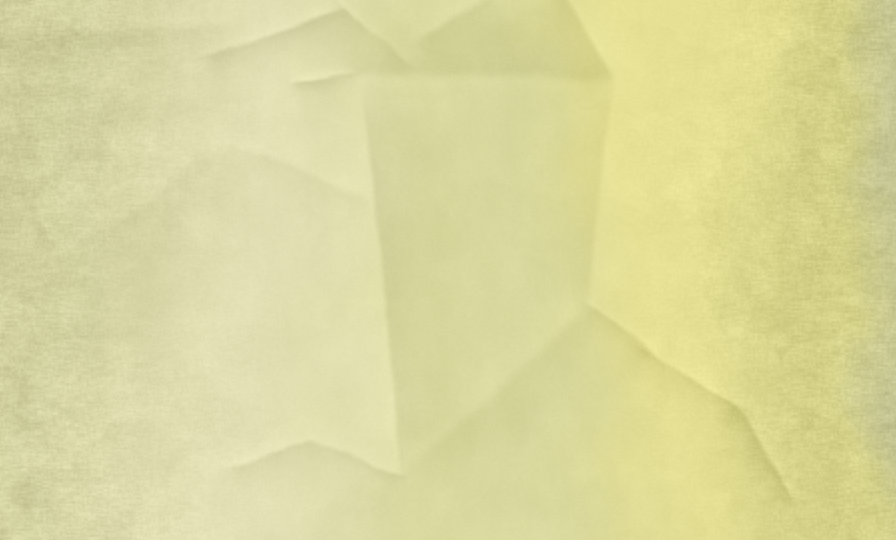
Write a Shadertoy shader that draws this texture.

```glsl
const vec3 CREAM = vec3(0.885, 0.874, 0.702);
const vec3 SAGE = vec3(0.857, 0.854, 0.625);
const vec3 YELLOW = vec3(0.897, 0.877, 0.575);
const vec3 OCHRE = vec3(0.835, 0.822, 0.535);
const vec3 LEFT_EDGE = vec3(0.815, 0.810, 0.615);
const vec3 RIGHT_EDGE = vec3(0.775, 0.775, 0.580);

const float FOLD_SOFTNESS = 0.007;
const float FOLD_WOBBLE = 0.030;
const float MOTTLE = 0.055;
const float WEAVE = 0.065;
const float GRAIN = 0.036;
const float WRINKLE = 0.022;

// Folds run from xy to zw, with the shaded face on their right
const int FOLD_COUNT = 9;
const vec4 FOLDS[FOLD_COUNT] = vec4[FOLD_COUNT](
    vec4(0.744, 0.127, 0.672, 0.830), vec4(1.138, 0.853, 1.088, 0.440),
    vec4(0.770, 0.925, 0.910, 1.020), vec4(1.035, 1.030, 1.140, 0.848),
    vec4(1.145, 0.853, 0.600, 0.865), vec4(0.130, 0.547, 0.431, 0.737),
    vec4(0.431, 0.737, 0.690, 0.625), vec4(0.744, 0.127, 1.100, 0.440),
    vec4(-0.10, 0.935, 0.430, 0.955));
// Strength, reach and softness of each fold
const vec3 FOLD_SHAPE[FOLD_COUNT] = vec3[FOLD_COUNT](
    vec3(0.038, 0.130, 1.0), vec3(0.026, 0.090, 1.2), vec3(0.040, 0.080, 1.6),
    vec3(0.044, 0.110, 1.0), vec3(0.036, 0.065, 2.2), vec3(0.022, 0.100, 2.4),
    vec3(0.026, 0.060, 1.6), vec3(0.026, 0.110, 2.4), vec3(0.036, 0.040, 2.2));

const int CREASE_COUNT = 8;
const float CREASE_STRENGTH = 0.062;
const float CREASE_REACH = 0.026;
const vec4 CREASES[CREASE_COUNT] = vec4[CREASE_COUNT](
    vec4(0.370, 0.895, 0.645, 0.985), vec4(0.625, 0.995, 0.765, 0.875),
    vec4(0.420, 0.135, 0.590, 0.182), vec4(0.570, 0.182, 0.755, 0.122),
    vec4(1.080, 0.450, 1.215, 0.340), vec4(1.165, 0.365, 1.390, 0.240),
    vec4(1.360, 0.260, 1.475, 0.065), vec4(0.540, 0.840, 0.665, 0.868));

float hash(vec2 p) {
    vec3 q = fract(vec3(p.xyx) * 0.1031);
    q += dot(q, q.yzx + 33.33);
    return fract((q.x + q.y) * q.z);
}

float noise(vec2 p) {
    vec2 cell = floor(p), f = fract(p);
    f = f * f * (3.0 - 2.0 * f);
    return mix(mix(hash(cell), hash(cell + vec2(1, 0)), f.x),
               mix(hash(cell + vec2(0, 1)), hash(cell + vec2(1, 1)), f.x), f.y);
}

// Centred fractal noise
float fbm(vec2 p) {
    float sum = 0.0, amplitude = 0.5;
    for (int i = 0; i < 5; i++) {
        sum += amplitude * (noise(p) - 0.5);
        p = mat2(1.6, 1.2, -1.2, 1.6) * p + 7.3;
        amplitude *= 0.5;
    }
    return sum;
}

// Lit face on the left of the segment, shaded face on its right
float foldLight(vec2 p, vec4 segment, float reach, float softness) {
    vec2 span = segment.zw - segment.xy;
    vec2 dir = normalize(span), offset = p - segment.xy;
    float side = dot(offset, vec2(-dir.y, dir.x));
    float along = dot(offset, dir) / length(span);
    float ends = smoothstep(-0.08, 0.16, along) * (1.0 - smoothstep(0.84, 1.08, along));
    float lit = 0.6 * exp(-abs(side) / (0.6 * reach));
    float shaded = -exp(-abs(side) / reach);
    return ends * mix(shaded, lit, smoothstep(-softness, softness, side));
}

// Broad stains from left to right
vec3 paperColor(vec2 uv, float blot) {
    float x = uv.x + 0.14 * blot;
    vec3 col = mix(LEFT_EDGE, CREAM, smoothstep(-0.04, 0.25, x - 0.07 * uv.y));
    col = mix(col, SAGE, smoothstep(0.32, 0.48, x));
    col = mix(col, YELLOW, smoothstep(0.58, 0.76, x + 0.08 * (uv.y - 0.5)));
    col = mix(col, OCHRE, smoothstep(0.78, 0.92, x - 0.08 * (uv.y - 0.5)));
    return mix(col, RIGHT_EDGE, smoothstep(0.94, 1.02, x));
}

void mainImage(out vec4 fragColor, in vec2 fragCoord) {
    vec2 uv = fragCoord / iResolution.xy;
    vec2 p = fragCoord / iResolution.y;
    float blot = fbm(p * 4.0 + 3.0);
    vec3 col = paperColor(uv, blot);

    // Folded faces and thin creases, fading in and out along their length
    vec2 bent = p + FOLD_WOBBLE * vec2(0.5 * fbm(p * 8.0), fbm(p * 11.0 + 41.0));
    float presence = clamp(1.0 + 1.6 * fbm(p * 7.0 + 19.0), 0.3, 1.5);
    float light = 0.0;
    for (int i = 0; i < FOLD_COUNT; i++) {
        vec3 shape = FOLD_SHAPE[i];
        light += shape.x * foldLight(bent, FOLDS[i], shape.y, FOLD_SOFTNESS * shape.z);
    }
    for (int i = 0; i < CREASE_COUNT; i++)
        light += CREASE_STRENGTH * presence * foldLight(bent, CREASES[i], CREASE_REACH, FOLD_SOFTNESS);

    // Faint small wrinkles, then cloudy fibres and woven wear at both sides
    float wear = smoothstep(0.18, 0.48, abs(uv.x - 0.5) + 0.2 * blot);
    float ridge = fbm(p * vec2(5.0, 7.0) + 60.0);
    light += WRINKLE * (0.4 + wear) * (smoothstep(-0.03, 0.03, ridge) - 0.5) * exp(-abs(ridge) * 12.0);
    float threads = noise(p * vec2(70.0, 260.0)) + 0.6 * noise(p * vec2(240.0, 80.0)) - 0.8;
    light += MOTTLE * (0.6 + 0.6 * wear) * fbm(p * vec2(22.0, 14.0));
    light += WEAVE * wear * (0.6 * threads + 0.7 * fbm(p * vec2(24.0, 42.0)));
    light += GRAIN * (0.35 + 0.65 * wear) * (noise(p * 270.0) - 0.5);

    col += light * vec3(1.0, 1.0, 1.05);
    fragColor = vec4(clamp(col, 0.0, 1.0), 1.0);
}
```
